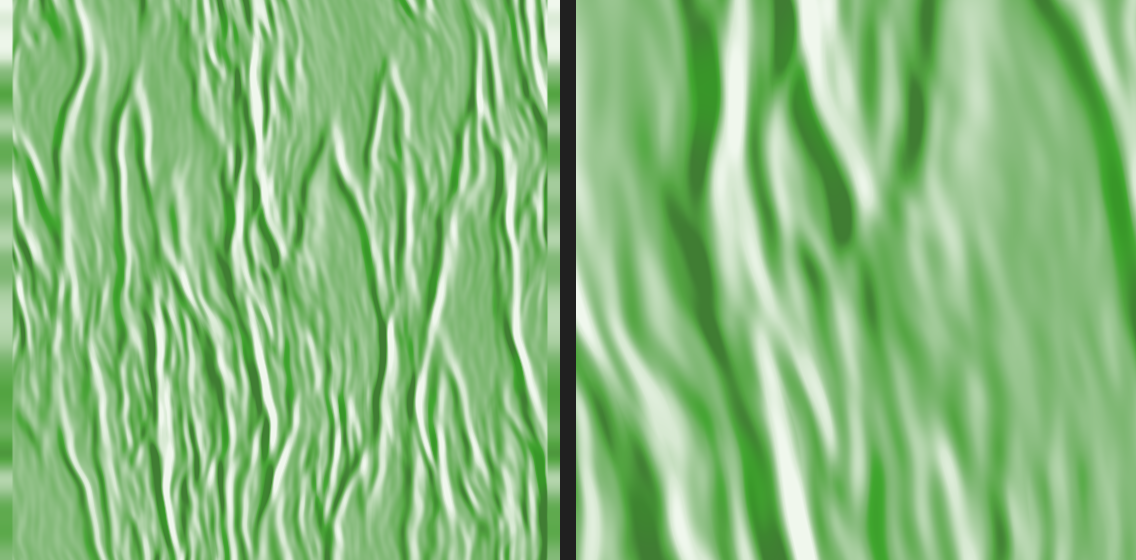
Left, the full canvas; right, a detail of the centre.
Give the GLSL for this texture, as a Shadertoy shader.

```glsl
// Green bark: long wavy ridges run down the canvas with a slight lean.
// Contours of stretched gradient noise form a height field, which is
// embossed sideways and coloured; banded strips close both side edges.

vec2 hashGradient(vec2 cell) {
    vec2 k = vec2(dot(cell, vec2(127.1, 311.7)), dot(cell, vec2(269.5, 183.3)));
    float angle = 6.2832 * fract(sin(k.x + 0.37 * k.y) * 43758.5);
    return vec2(cos(angle), sin(angle));
}

float gradientNoise(vec2 p) {
    vec2 i = floor(p), f = p - i;
    vec2 u = f * f * f * (f * (f * 6.0 - 15.0) + 10.0);
    float a = dot(hashGradient(i), f);
    float b = dot(hashGradient(i + vec2(1, 0)), f - vec2(1, 0));
    float c = dot(hashGradient(i + vec2(0, 1)), f - vec2(0, 1));
    float d = dot(hashGradient(i + vec2(1, 1)), f - vec2(1, 1));
    return mix(mix(a, b, u.x), mix(c, d, u.x), u.y);
}

// Lean and meander shared by every layer
vec2 bend(vec2 p) {
    float wave = 0.045 * gradientNoise(p * vec2(2.5, 2.4) + 3.7)
               + 0.024 * gradientNoise(p * vec2(6.0, 6.0) + 8.1)
               + 0.006 * gradientNoise(p * vec2(16.0, 15.0) + 1.4);
    return vec2(p.x + 0.09 * p.y + wave, p.y);
}

// A raised cord of even width along one contour of the noise
float ridge(vec2 p, float level, float sharpness) {
    float n = gradientNoise(p);
    float slope = abs(gradientNoise(p + vec2(0.06, 0.0)) - n) / 0.06;
    float d = (n - level) / max(slope, 0.55) * sharpness;
    return exp(-d * d);
}

float barkHeight(vec2 p) {
    vec2 q = bend(p);
    float patches = gradientNoise(q * vec2(5.0, 2.0) + 31.0);
    float rough = smoothstep(-0.25, 0.3, patches);

    // Long cords, then shorter forks, then fibres in the rough patches
    float h = (0.95 + 0.7 * patches) * ridge(q * vec2(8.0, 1.2) + 5.3, 0.07, 11.0);
    h += (0.72 - 0.7 * patches) * ridge(q * vec2(12.0, 2.0) + 17.6, -0.08, 8.5);
    h += 0.6 * rough * ridge(q * vec2(23.0, 4.5) + 43.2, 0.06, 5.5);
    h += (0.08 + 0.5 * rough) * gradientNoise(q * vec2(48.0, 10.0) + 61.0);
    h += (0.14 + 0.26 * rough) * gradientNoise(q * vec2(85.0, 22.0) + 11.0);
    return h;
}

vec3 barkColor(float light) {
    vec3 color = mix(vec3(0.53, 0.735, 0.49), vec3(0.33, 0.65, 0.26),
                     clamp(-light / 0.46, 0.0, 1.0));
    color = mix(color, vec3(0.25, 0.49, 0.2), smoothstep(0.4, 0.85, -light));
    color = mix(color, vec3(0.84, 0.91, 0.82), clamp(light / 0.58, 0.0, 1.0));
    return mix(color, vec3(0.94, 0.97, 0.93), smoothstep(0.55, 1.0, light));
}

void mainImage(out vec4 fragColor, in vec2 fragCoord) {
    vec2 p = fragCoord / iResolution.xy;

    // Emboss: left flanks dark, right flanks bright
    vec2 reach = vec2(0.0048, 0.001);
    float light = 1.05 * (barkHeight(p - reach) - barkHeight(p + reach));
    vec2 q = bend(p);
    light += 0.13 * gradientNoise(q * vec2(16.0, 3.0) + 71.0) - 0.01;
    vec3 color = barkColor(light);

    // Vivid sap in some of the shaded grooves
    float sap = smoothstep(0.05, 0.4, gradientNoise(q * vec2(18.0, 9.0) + 90.0));
    color = mix(color, vec3(0.2, 0.66, 0.13), 0.6 * sap * smoothstep(0.15, 0.5, -light));

    // Horizontal bands along the side edges
    float bands = 1.5 * gradientNoise(vec2(0.5, p.y * 4.5 + 2.3))
                + 1.1 * gradientNoise(vec2(7.5, p.y * 15.0));
    float edge = min(p.x, 1.0 - p.x);
    color = mix(barkColor(bands), color, smoothstep(0.02, 0.025, edge));

    fragColor = vec4(color, 1.0);
}
```
